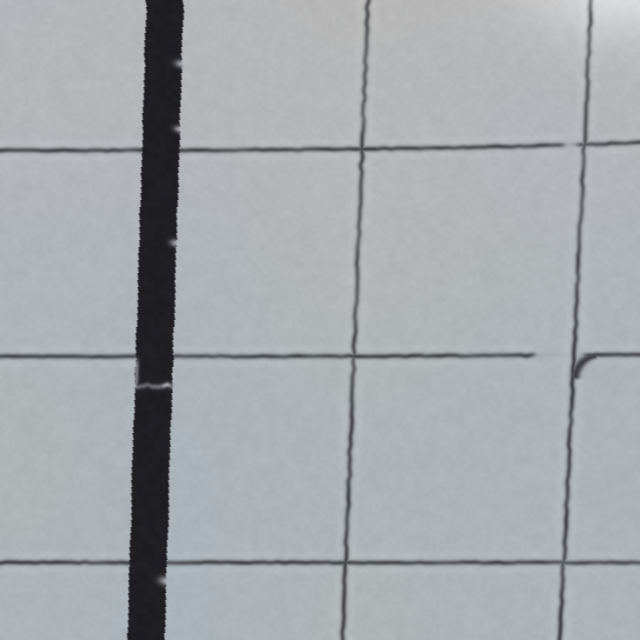
Give the GLSL for this pattern, as a WebGL 1 fragment shader.

```glsl
precision highp float;
// A pale grey panel ruled by thin, slightly leaning grid lines and one thick dark bar.
// Line positions follow low-order polynomials; value noise supplies the uneven ink,
// stepped edges and mottling, with a few chips in the bar and a break at one crossing.

uniform vec2 u_resolution;

float hash(vec2 p) {
  vec3 q = fract(vec3(p.xyx) * 0.1031);
  q += dot(q, q.yzx + 33.33);
  return fract((q.x + q.y) * q.z);
}

float noise(vec2 p) {
  vec2 cell = floor(p), f = fract(p);
  f = f * f * (3.0 - 2.0 * f);
  return mix(mix(hash(cell), hash(cell + vec2(1.0, 0.0)), f.x),
             mix(hash(cell + vec2(0.0, 1.0)), hash(cell + vec2(1.0, 1.0)), f.x), f.y);
}

// Centre of upright number i at height y; the uprights fan out to the right
float uprightX(float i, float y) {
  return 0.228 + 0.2915 * i + 0.016 * i * i + y * (0.030 + 0.0095 * i);
}

// Centre of rule number j at x; the upper rules bend up at the right
float ruleY(float j, float x) {
  return 0.121 + 0.322 * j + 0.003 * j * j * x * x * x;
}

// Soft line profile around distance d
float stroke(float d, float width) {
  return exp(-d * d / (width * width));
}

// 1 between a and b, with soft ends
float span(float a, float b, float x) {
  return smoothstep(a - 0.008, a + 0.008, x) * (1.0 - smoothstep(b - 0.008, b + 0.008, x));
}

// Panel tone: cool mottling, warmer top, glare in the upper right corner
vec3 panel(vec2 uv) {
  vec3 tone = mix(vec3(0.675, 0.705, 0.72), vec3(0.71, 0.714, 0.722), smoothstep(0.2, 1.0, uv.y));
  float cool = noise(uv * 3.6 + 4.0) - 0.5;
  tone += cool * vec3(-0.02, -0.005, 0.025);
  tone += 0.018 * (noise(uv * 75.0) - 0.5) + 0.016 * (noise(uv * 190.0) - 0.5);
  float glare = exp(-dot((uv - vec2(0.98, 1.03)) * vec2(7.0, 12.0),
                         (uv - vec2(0.98, 1.03)) * vec2(7.0, 12.0)));
  return tone + 0.17 * glare;
}

void main() {
  vec2 uv = gl_FragCoord.xy / u_resolution;
  float pixel = 1.0 / min(u_resolution.x, u_resolution.y);
  float lineWidth = max(0.0039, pixel);
  vec3 color = panel(uv);
  float ink = 0.0;
  float halo = 0.0;

  // Thin rules and uprights, with uneven ink and breaks near the right upright
  for (int k = 0; k < 3; k++) {
    float n = float(k);
    float wobble = 0.0016 * (noise(vec2(uv.x * 90.0, n * 7.0)) - 0.5);
    float d = uv.y - ruleY(n, uv.x) - wobble;
    float uneven = 0.62 + 0.25 * noise(vec2(uv.x * 45.0, n * 5.0 + 2.0));
    if (k == 1) uneven *= 1.0 - 0.92 * span(0.835, 0.912, uv.x);
    if (k == 2) uneven *= 1.0 - 0.85 * span(0.880, 0.902, uv.x);
    ink = max(ink, uneven * stroke(d, lineWidth));
    halo = max(halo, uneven * stroke(abs(d) - 0.012, 0.005));

    if (k > 0) {
      wobble = 0.0028 * (noise(vec2(uv.y * 85.0, n * 11.0)) - 0.5);
      d = uv.x - uprightX(n, uv.y) - wobble;
      uneven = 0.82 - 0.22 * uv.y + 0.25 * (noise(vec2(uv.y * 32.0, n * 13.0)) - 0.4);
      ink = max(ink, uneven * stroke(d, lineWidth));
      halo = max(halo, uneven * stroke(abs(d) - 0.012, 0.005));
    }
  }

  // Dark curl joining the broken rule to the right upright
  vec2 curl = uv - vec2(0.935, 0.408);
  float curlZone = (1.0 - smoothstep(-0.006, 0.003, curl.x)) * smoothstep(-0.004, 0.004, curl.y);
  float curlWidth = mix(0.0045, 0.0075, smoothstep(0.0, 0.035, -curl.x));
  ink = max(ink, 0.92 * curlZone * stroke(length(curl) - 0.036, curlWidth));

  color += 0.022 * halo * (1.0 - ink);
  color = mix(color, vec3(0.20, 0.205, 0.22), clamp(ink, 0.0, 1.0));

  // Thick bar with finely stepped edges
  float across = uv.x - uprightX(0.0, uv.y);
  float stepped = 0.0018 * (fract(uv.y * 96.0) - 0.5)
                + 0.0022 * (noise(vec2(uv.y * 48.0, 3.0)) - 0.5);
  float soft = max(0.0022, pixel);
  float bar = 1.0 - smoothstep(-soft, soft, abs(across + stepped) - 0.029);

  // Small chips along the right edge
  vec4 chipHeights = vec4(0.900, 0.798, 0.620, 0.092);
  float wear = 0.0;
  for (int k = 0; k < 4; k++) {
    vec2 chip = vec2(across - 0.029, uv.y - chipHeights[k]);
    chip.y += 0.12 * chip.x;
    float size = 0.75 + 0.4 * hash(vec2(float(k), 9.0));
    wear = max(wear, 0.9 * exp(-dot(chip / (size * vec2(0.010, 0.006)),
                                    chip / (size * vec2(0.010, 0.006)))));
  }

  // Scratch across the bar and a scuff up its left edge
  float scratchY = uv.y - 0.397 - 0.004 * (noise(vec2(uv.x * 130.0, 6.0)) - 0.5);
  float scratch = stroke(scratchY, 0.0042) * (0.45 + 0.5 * noise(vec2(uv.x * 100.0, 1.0)));
  float scuff = 0.6 * stroke(across + 0.027, 0.0035) * span(0.395, 0.437, uv.y);
  wear = max(wear, max(scratch, scuff));

  vec3 barTone = vec3(0.122, 0.118, 0.138) + 0.02 * (noise(uv * 110.0) - 0.5);
  color = mix(color, mix(barTone, vec3(0.69, 0.70, 0.72), wear), bar);
  gl_FragColor = vec4(clamp(color, 0.0, 1.0), 1.0);
}
```
